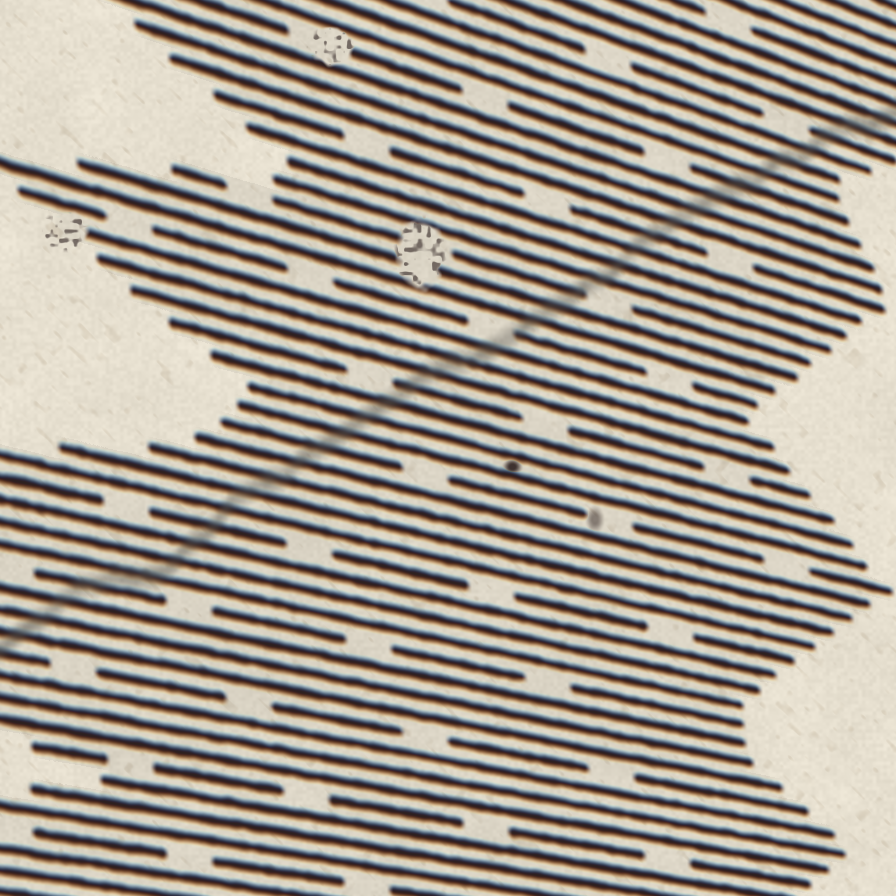
Write a three.js fragment shader that draws this pattern.

```glsl
// Engraved hatching on aged paper: a fan of slanted ink lines with ragged ends,
// broken by a staggered lattice of gaps and crossed by a soft grey crease.
// Each pixel is mapped to a line number, then inked by distance to that line.
varying vec2 vUv;

float hash(vec2 p) {
  return fract(sin(dot(p, vec2(127.1, 311.7))) * 4375.85);
}

float noise(vec2 p) {
  vec2 i = floor(p), f = fract(p);
  f = f * f * (3.0 - 2.0 * f);
  return mix(mix(hash(i), hash(i + vec2(1.0, 0.0)), f.x),
             mix(hash(i + vec2(0.0, 1.0)), hash(i + 1.0), f.x), f.y);
}

// Continuous line number: the slope eases as the left intercept descends.
float lineNumber(vec2 p) {
  float u = (p.y - 0.327 * p.x) / (1.0 - 0.18 * p.x) - 0.533;
  return u * (40.4 + 1.5 * u);
}

// Pointed bump over the line number, with its own slope on each side.
float lobe(float n, float peak, float height, float rise, float fall) {
  return height - max(rise * (peak - n), fall * (n - peak));
}

float leftEnd(float n) {
  float upperBay = lobe(n, -17.4, 0.345, 0.043, 0.11);
  float lowerBay = min(lobe(n, -6.7, 0.285, 0.042, 0.025), -0.135 - 0.1 * n);
  float nick = lobe(n, 13.0, 0.11, 0.075, 0.08);
  return max(max(upperBay, lowerBay), nick);
}

float rightEnd(float n) {
  float top = lobe(n, -30.0, 1.06, 0.0, 0.03);
  float upper = lobe(n, -20.5, 0.995, 0.013, 0.0195);
  float middle = lobe(n, -5.0, 0.995, 0.022, 0.021);
  float lower = lobe(n, 9.5, 0.95, 0.03, 0.017);
  return max(max(max(top, upper), max(middle, lower)), 0.833);
}

// Signed distance along a line to the nearest gap; every fourth line has gaps,
// except close to the line's two ends.
float gapDistance(float x, float row, float left, float right) {
  float shifted = row + (row < -2.0 && row > -14.0 ? 1.0 : 0.0);
  if (mod(shifted + 0.5, 4.0) > 1.0) return 1.0;
  float tier = floor(shifted / 4.0 + 0.5);
  float offset = 0.145 + 0.0667 * tier;
  float cell = floor((x - offset) / 0.2 + 0.5);
  float center = offset + 0.2 * cell + 0.008 * (hash(vec2(cell, tier)) - 0.5);
  if (center < left + 0.06 || center > right - 0.085) return 1.0;
  return abs(x - center) - 0.024;
}

// Soft elliptical spot, 1 at the centre and 0 at its rim.
float spot(vec2 p, vec2 center, vec2 radius) {
  return 1.0 - smoothstep(0.2, 1.0, length((p - center) / radius));
}

void main() {
  vec2 p = vec2(vUv.x, 1.0 - vUv.y);

  // Paper with grain and a few pale brown fibres
  float grain = noise(p * 250.0) - 0.5;
  float fibre = smoothstep(0.75, 1.0, noise(vec2(p.x + p.y, p.y - p.x) * vec2(55.0, 110.0)));
  vec3 color = vec3(0.905, 0.878, 0.815) + 0.045 * grain;
  color += 0.03 * (noise(p * 18.0) - 0.5);
  color -= fibre * vec3(0.05, 0.06, 0.07);

  // Nearest line, with a slight hand wobble
  float n = lineNumber(p);
  n += 0.06 * (noise(vec2(p.x * 70.0, floor(n + 0.5) * 7.3)) - 0.5);
  float row = floor(n + 0.5);

  // Distance along the line to its ends and gaps
  float ragged = 0.008 * (hash(vec2(row, 4.0)) - 0.5);
  float left = leftEnd(row) + ragged;
  float right = rightEnd(row) + ragged;
  float span = min(p.x - left, right - p.x);
  float hatched = smoothstep(-0.006, 0.02, span);
  span = min(span, gapDistance(p.x, row, left, right));
  float present = smoothstep(-0.003, 0.006, span);

  // Worn places where the lines break up
  float wear = spot(p, vec2(0.469, 0.283), vec2(0.038, 0.055));
  wear = max(wear, spot(p, vec2(0.073, 0.258), vec2(0.036, 0.03)));
  wear = max(wear, spot(p, vec2(0.37, 0.052), vec2(0.035, 0.03)));
  float eaten = wear + 0.3 * (noise(p * 120.0) - 0.5);
  present *= 1.0 - smoothstep(0.2, 0.55, eaten);

  // Ink, with colour channels displaced across the line for blue and brown rims
  float thickness = 0.2 + 0.06 * (noise(vec2(p.x * 110.0, row * 5.1)) - 0.5);
  thickness += 0.025 * (hash(vec2(row, 8.0)) - 0.5);
  thickness *= mix(0.75, 1.0, smoothstep(0.0, 0.008, span));
  vec3 across = abs(vec3(n - row) + vec3(0.045, 0.0, -0.045));
  vec3 ink = 1.0 - smoothstep(thickness - 0.19, thickness + 0.2, across);
  ink *= present;

  // Crumbs in worn places and two small blots
  float crumbs = smoothstep(0.55, 0.85, noise(p * 190.0)) * smoothstep(0.1, 0.5, wear);
  float blots = 0.9 * spot(p, vec2(0.572, 0.521), vec2(0.013, 0.011));
  blots = max(blots, 0.5 * spot(p, vec2(0.664, 0.58), vec2(0.012, 0.018)));
  ink = max(ink, vec3(max(0.6 * crumbs, blots)));

  color *= 1.0 - 0.05 * hatched;
  color = mix(color, vec3(0.175, 0.125, 0.12), ink);

  // Crease rising from lower left to upper right
  float path = 0.729 - 0.62 * p.x + 0.035 * (noise(vec2(p.x * 11.0, 2.0)) - 0.5);
  path += 0.014 * (noise(vec2(p.x * 38.0, 9.0)) - 0.5);
  float crease = 1.0 - smoothstep(0.0, 0.021, abs(p.y - path));
  crease *= 0.5 + 0.5 * noise(p * 80.0);
  color = mix(color, vec3(0.34, 0.33, 0.31), 0.55 * crease);

  gl_FragColor = vec4(color, 1.0);
}
```
